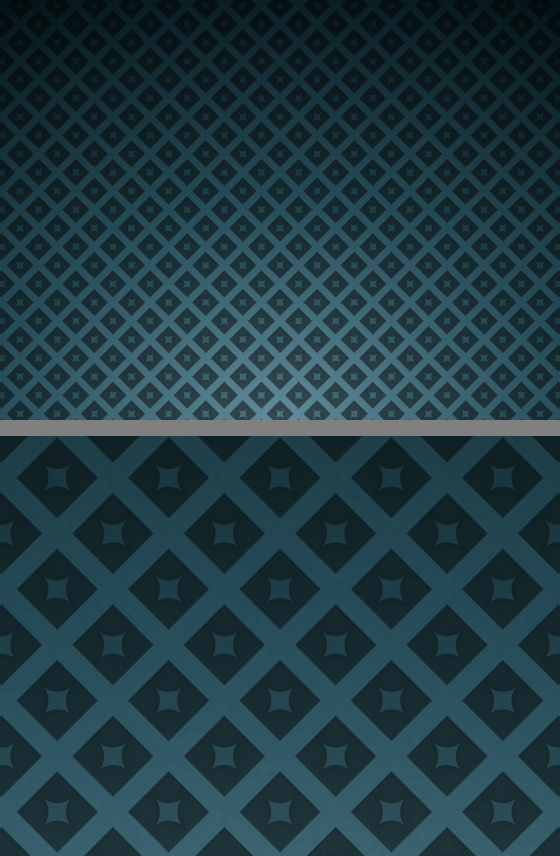
Top, the full canvas; bottom, a detail of the centre.
Reproduce this pattern procedurally as a Shadertoy shader.

```glsl
// Lengths are fractions of the canvas height
const float PERIOD = 0.0884;
const vec2 LATTICE_ORIGIN = vec2(0.0, 0.5451);
const float DIAMOND_HALF_DIAGONAL = 0.0322;
const float STAR_CORNER = 0.0106;
const float STAR_ARC_RADIUS = 0.0175;
const float STAR_ARC_OFFSET = 0.0245;

const vec3 GLOW_COLOR = vec3(0.385, 0.55, 0.61);
const vec3 MID_COLOR = vec3(0.157, 0.31, 0.355);
const vec3 DARK_COLOR = vec3(0.008, 0.06, 0.08);
const vec2 GLOW_STRETCH = vec2(0.75, 1.0);
const float MID_DISTANCE = 0.5;
const float DARK_DISTANCE = 1.15;

const float DIAMOND_TONE = 0.53;
const float STAR_TONE = 0.82;
const float EDGE_SHADOW = 0.12;
const float STAR_SHADOW = 0.14;
const float SHADOW_WIDTH = 0.003;
const float GRAIN_SCALE = 190.0;
const float GRAIN_AMOUNT = 0.06;

vec2 hashGradient(vec2 cell) {
    vec2 h = vec2(dot(cell, vec2(127.1, 311.7)), dot(cell, vec2(269.5, 183.3)));
    return 2.0 * fract(sin(h) * 43758.5) - 1.0;
}

float gradientNoise(vec2 p) {
    vec2 i = floor(p), f = fract(p);
    vec2 u = f * f * (3.0 - 2.0 * f);
    vec2 e = vec2(0.0, 1.0);
    float a = dot(hashGradient(i), f);
    float b = dot(hashGradient(i + e.yx), f - e.yx);
    float c = dot(hashGradient(i + e.xy), f - e.xy);
    float d = dot(hashGradient(i + e.yy), f - e.yy);
    return mix(mix(a, b, u.x), mix(c, d, u.x), u.y);
}

// Position relative to the nearest centre of the staggered lattice
vec2 latticeCell(vec2 p) {
    vec2 diagonal = vec2(p.x + p.y, p.x - p.y) / PERIOD;
    diagonal -= round(diagonal);
    return 0.5 * PERIOD * vec2(diagonal.x + diagonal.y, diagonal.x - diagonal.y);
}

float diamondDistance(vec2 p) {
    return (abs(p.x) + abs(p.y) - DIAMOND_HALF_DIAGONAL) * inversesqrt(2.0);
}

// Square with a circular bite taken from each side
float starDistance(vec2 p) {
    p = abs(p);
    p = vec2(max(p.x, p.y), min(p.x, p.y));
    float bite = STAR_ARC_RADIUS - length(p - vec2(STAR_ARC_OFFSET, 0.0));
    return max(p.x - STAR_CORNER, bite);
}

// Light rising from the middle of the lower edge
vec3 glow(vec2 p) {
    float d = length(p * GLOW_STRETCH);
    vec3 inner = mix(GLOW_COLOR, MID_COLOR, clamp(d / MID_DISTANCE, 0.0, 1.0));
    return mix(inner, DARK_COLOR, clamp((d - MID_DISTANCE) / (DARK_DISTANCE - MID_DISTANCE), 0.0, 1.0));
}

float coverage(float d, float pixel) {
    return 1.0 - smoothstep(-0.75 * pixel, 0.75 * pixel, d);
}

void mainImage(out vec4 fragColor, in vec2 fragCoord) {
    float pixel = 1.0 / iResolution.y;
    vec2 p = (fragCoord - vec2(0.5 * iResolution.x, 0.0)) * pixel;
    vec2 cell = latticeCell(p - LATTICE_ORIGIN);
    float diamond = diamondDistance(cell);
    float star = starDistance(cell);

    // Recessed diamonds, shaded mostly under their upper edges
    float upper = smoothstep(-0.01, 0.01, cell.y);
    float inset = EDGE_SHADOW * upper * exp(min(diamond, 0.0) / SHADOW_WIDTH);
    float starHalo = STAR_SHADOW * exp(-max(star, 0.0) / SHADOW_WIDTH);
    float diamondTone = DIAMOND_TONE * (1.0 - inset) * (1.0 - starHalo);

    // Lattice bands, diamonds and stars
    float tone = mix(1.0, diamondTone, coverage(diamond, pixel));
    tone = mix(tone, STAR_TONE, coverage(star, pixel));

    // Fine surface grain
    tone *= 1.0 + GRAIN_AMOUNT * gradientNoise(p * GRAIN_SCALE);
    fragColor = vec4(glow(p) * tone, 1.0);
}
```
